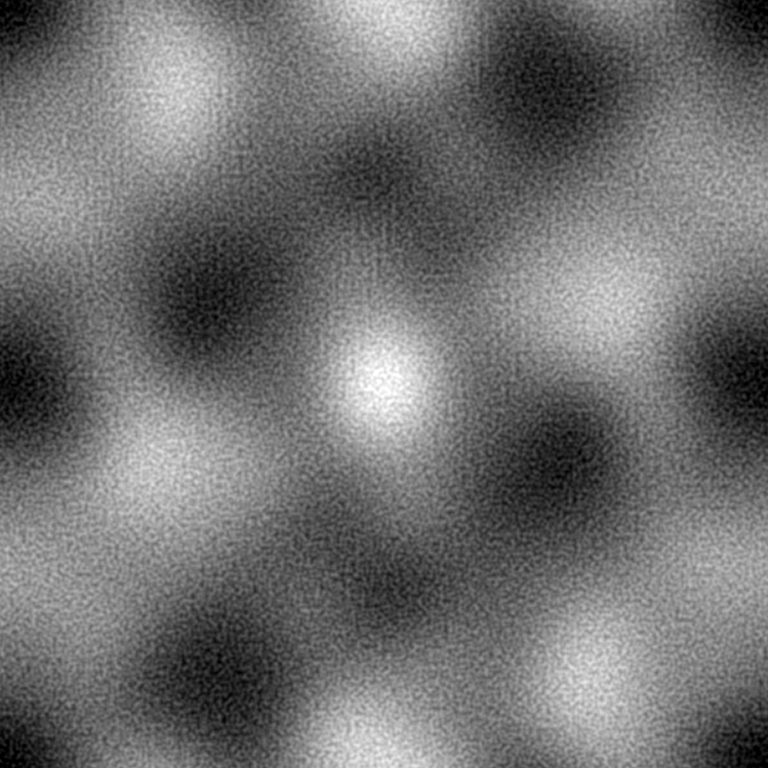
A WebGL 2 fragment shader for this texture:

```glsl
#version 300 es
precision highp float;
// Soft grey clouds under fine film grain, seamless on all sides.
// Clouds are a sum of cosine waves with whole-number frequencies, all in
// phase at the centre; the grain is gradient noise on wrapped lattices.

uniform vec2 u_resolution;
out vec4 fragColor;

const float TAU = 6.2831853;
const float MEAN_GREY = 0.44;
const float GRAIN_STRENGTH = 0.15;
const float DETAIL_STRENGTH = 0.011;
const int DETAIL_WAVES = 14;

float hash(vec2 cell, float seed) {
    return fract(sin(dot(cell, vec2(127.1, 311.7)) + seed * 74.7) * 43758.5453);
}

// Whole cycles across the canvas keep each wave periodic.
float wave(vec2 p, vec2 cycles) {
    return cos(TAU * dot(p, cycles));
}

// Broad diagonal bands broken up into rounded patches.
float broadClouds(vec2 p) {
    return 0.19 * wave(p, vec2(-1.0, 2.0))
         + 0.085 * wave(p, vec2(3.0, 0.0))
         + 0.09 * wave(p, vec2(3.0, 2.0));
}

// Weak waves in scattered directions roughen the patches.
float cloudDetail(vec2 p, float seed) {
    float sum = 0.0;
    for (int i = 0; i < DETAIL_WAVES; i++) {
        vec2 id = vec2(float(i), 3.0);
        float angle = TAU * hash(id, seed);
        float radius = mix(3.5, 8.0, hash(id, seed + 1.0));
        sum += wave(p, round(radius * vec2(cos(angle), sin(angle))));
    }
    return sum;
}

// Random unit gradient at a lattice corner, dotted with the offset to it.
float cornerSlope(vec2 cell, vec2 offset, float period, float seed) {
    float angle = TAU * hash(mod(cell, period), seed);
    return dot(vec2(cos(angle), sin(angle)), offset);
}

// Gradient noise that repeats after one canvas.
float wrappedNoise(vec2 uv, float period, float seed) {
    vec2 p = uv * period;
    vec2 cell = floor(p);
    vec2 f = p - cell;
    vec2 s = f * f * f * (f * (f * 6.0 - 15.0) + 10.0);
    vec2 e = vec2(1.0, 0.0);
    float low = mix(cornerSlope(cell, f, period, seed),
                    cornerSlope(cell + e.xy, f - e.xy, period, seed), s.x);
    float high = mix(cornerSlope(cell + e.yx, f - e.yx, period, seed),
                     cornerSlope(cell + e.xx, f - e.xx, period, seed), s.x);
    return mix(low, high, s.y);
}

// Two unequal lattices hide each other's grid.
float filmGrain(vec2 uv) {
    return wrappedNoise(uv, 149.0, 1.0) + wrappedNoise(uv, 173.0, 2.0);
}

void main() {
    vec2 uv = gl_FragCoord.xy / u_resolution;
    vec2 centred = uv - 0.5;

    float grey = MEAN_GREY + broadClouds(centred);
    grey += DETAIL_STRENGTH * cloudDetail(centred, 5.0);
    grey += GRAIN_STRENGTH * filmGrain(uv);

    fragColor = vec4(vec3(clamp(grey, 0.0, 1.0)), 1.0);
}
```
